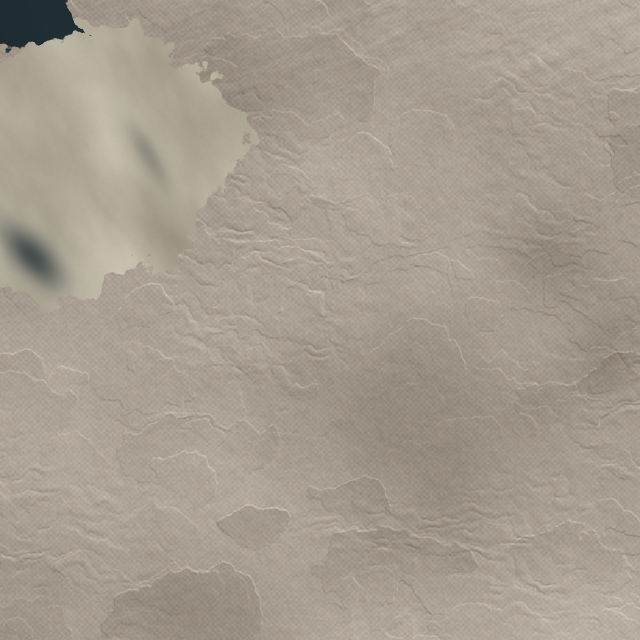
Reproduce this texture procedurally as a WebGL 1 fragment shader.

```glsl
precision highp float;
// Weathered plaster: flaking layers lit from the upper right over a fine weave,
// with a smooth bare patch and a dark hole in the upper left corner.
// Flakes and terraces form a height field that is shaded by a directional difference.
uniform vec2 u_resolution;

#define LIGHT_STEP vec2(0.0013, 0.0027)
#define RELIEF_GAIN 0.135
#define EDGE_WIDTH 0.0032
#define FLAKE_SCALE 5.2
#define WARP 0.10
#define JAG 0.028
#define WEAVE_COUNT 115.0
#define WEAVE_GAIN 0.017
#define PLASTER vec3(0.667, 0.625, 0.575)
#define BARE vec3(0.70, 0.672, 0.60)
#define DARK vec3(0.125, 0.175, 0.20)

float hash(vec2 p) {
  p = fract(p * vec2(0.1031, 0.1137));
  p += dot(p, p.yx + 33.33);
  return fract((p.x + p.y) * p.x * 47.3);
}

float noise(vec2 p) {
  vec2 i = floor(p), f = fract(p);
  f = f * f * (3.0 - 2.0 * f);
  return mix(mix(hash(i), hash(i + vec2(1.0, 0.0)), f.x),
             mix(hash(i + vec2(0.0, 1.0)), hash(i + 1.0), f.x), f.y);
}

float fbm(vec2 p) {
  float sum = 0.0, amp = 0.53;
  for (int i = 0; i < 4; i++) {
    sum += amp * noise(p);
    p = mat2(1.6, 1.2, -1.2, 1.6) * p + 17.3;
    amp *= 0.5;
  }
  return sum;
}

vec2 rotate(vec2 p, float a) {
  return vec2(cos(a) * p.x + sin(a) * p.y, cos(a) * p.y - sin(a) * p.x);
}

// Scattered lobes, crisp at the top and sinking into the wall below
float flakes(vec2 p, float scale, float seed) {
  vec2 q = p * scale + seed, cell = floor(q);
  float height = 0.0;
  for (int y = -1; y <= 1; y++) {
    for (int x = -1; x <= 1; x++) {
      vec2 id = cell + vec2(float(x), float(y));
      vec2 d = q - id - vec2(hash(id + 3.1), hash(id + 61.7));
      float radius = mix(0.22, 0.58, hash(id + 27.9));
      float body = smoothstep(0.0, EDGE_WIDTH * scale, radius - length(d * vec2(0.8, 1.2)));
      float fade = mix(0.3, 1.0, smoothstep(-0.9 * radius, 0.5 * radius, d.y));
      float strength = hash(id + 91.3);
      height = max(height, body * fade * strength * strength);
    }
  }
  return height;
}

// x: height for the lighting, y: height of the large flakes alone
vec2 relief(vec2 p) {
  vec2 w = p + WARP * (vec2(fbm(p * 9.0), fbm(p * 9.0 + 41.0)) - 0.5);
  w += JAG * (vec2(fbm(p * 42.0 + 9.0), fbm(p * 42.0 + 71.0)) - 0.5);
  float large = flakes(w, FLAKE_SCALE, 12.0);
  float h = large + 0.65 * flakes(w, FLAKE_SCALE * 2.1, 55.0);
  // Stacked thin layers and crumpled zones
  float zone = smoothstep(0.42, 0.72, noise(p * 5.0 + 23.0));
  float level = 7.0 * fbm(w * vec2(5.0, 9.0) + 8.0);
  h += 0.5 * zone * (floor(level) - 3.0 + smoothstep(0.84, 1.0, fract(level)));
  float crumple = smoothstep(0.45, 0.75, noise(p * 6.0 + 77.0));
  h += 1.7 * crumple * abs(noise(w * vec2(26.0, 62.0)) - 0.5);
  // Slanted creases along the top
  float crease = fbm(rotate(p, 0.45) * vec2(10.0, 38.0));
  h += 2.4 * crease * smoothstep(0.80, 0.98, p.y + 0.08 * p.x);
  return vec2(h + 0.8 * fbm(p * 55.0), large);
}

// Soft slanted stain, 1 at its centre
float stain(vec2 p, vec2 centre, vec2 size, float angle) {
  vec2 d = rotate(p - centre, angle) / size;
  return exp(-dot(d, d));
}

void main() {
  vec2 p = gl_FragCoord.xy / u_resolution;
  float pixel = 1.0 / min(u_resolution.x, u_resolution.y);

  // Plaster with broad shading and relief
  vec2 here = relief(p);
  float slope = clamp(here.x - relief(p + LIGHT_STEP).x, -1.3, 0.9);
  float tone = 0.19 * (fbm(p * 3.2 + 5.0) - 0.48) - 0.045 * here.y;
  tone -= 0.06 * stain(p, vec2(0.64, 0.34), vec2(0.17, 0.24), 0.5);
  tone -= 0.07 * stain(p, vec2(0.95, 0.46), vec2(0.08, 0.05), 0.5);
  tone -= 0.06 * stain(p, vec2(0.86, 0.59), vec2(0.09, 0.05), -0.4);
  vec2 thread = 6.28318 * WEAVE_COUNT * p;
  float weave = WEAVE_GAIN * sin(thread.x) * sin(thread.y);
  float grain = 0.035 * (noise(p * 300.0) - 0.5);
  vec3 color = PLASTER + tone + RELIEF_GAIN * slope + weave + grain;

  // Bare patch with a ragged rim and blurred stains
  float ragged = fbm(p * 15.0) - 0.5 + 0.35 * (fbm(p * 60.0) - 0.5);
  vec2 lobe = rotate(p - vec2(0.10, 0.745), 0.35) / vec2(0.27, 0.20);
  float rim = length(lobe) - 1.0 + 0.42 * ragged;
  float clouds = fbm(rotate(p, 0.5) * vec2(11.0, 5.0) + 3.0) - 0.5;
  vec3 bare = BARE + 0.27 * clouds + 0.3 * grain;
  float smudge = 0.75 * stain(p, vec2(0.05, 0.60), vec2(0.06, 0.027), -0.8);
  smudge += 0.25 * stain(p, vec2(0.23, 0.76), vec2(0.055, 0.015), -1.0);
  bare = mix(bare, DARK, smudge);
  color = mix(color, bare, 1.0 - smoothstep(-0.008, 0.008, rim));

  // Dark hole at the corner
  float hole = min(p.y - 0.935, 0.15 - p.x - 0.9 * (p.y - 0.945)) + 0.07 * ragged;
  color = mix(color, DARK + 0.03 * clouds, smoothstep(-pixel, pixel, hole));

  gl_FragColor = vec4(clamp(color, 0.0, 1.0), 1.0);
}
```
